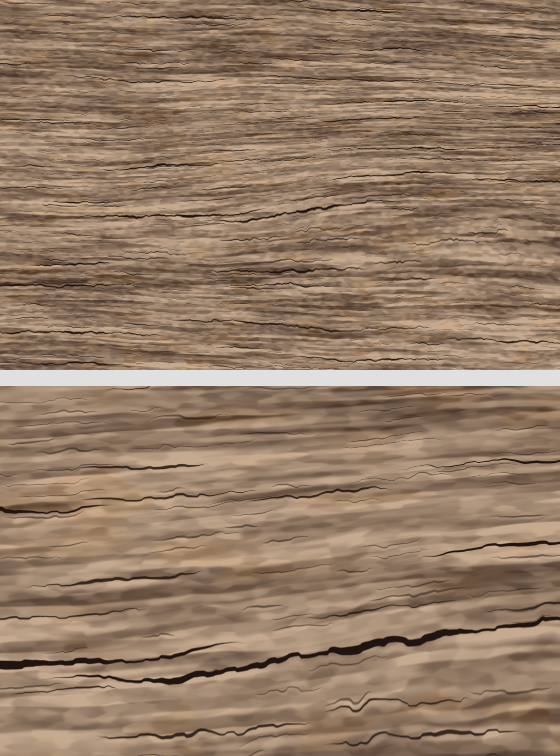
Top, the full canvas; bottom, a detail of the centre.
Give the GLSL for this texture, as a Shadertoy shader.

```glsl
#define DARK_WOOD vec3(0.345, 0.265, 0.21)
#define PALE_WOOD vec3(0.73, 0.625, 0.525)
#define CRACK_COLOR vec3(0.12, 0.08, 0.06)
#define OCHRE_TINT vec3(0.02, 0.0, -0.025)
#define BASE_TONE 0.56
#define BAND_AMOUNT 0.30
#define STREAK_AMOUNT 0.48
#define FIBRE_AMOUNT 0.85
#define SPECK_AMOUNT 0.42
#define CRACK_WIDTH 0.0040
#define SPLIT_WIDTH 0.0022
#define HAIR_WIDTH 0.0013

vec2 hash2(vec2 p) {
    vec3 a = fract(p.xyx * vec3(0.1031, 0.1030, 0.0973));
    a += dot(a, a.yzx + 33.33);
    return fract((a.xx + a.yz) * a.zy);
}

// Soft cellular noise: random cell tones blended by distance, centred on zero
float cellTone(vec2 p) {
    vec2 cell = floor(p);
    float total = 0.0, weight = 0.0;
    for (int j = -1; j <= 1; j++)
    for (int i = -1; i <= 1; i++) {
        vec2 id = cell + vec2(i, j);
        vec2 d = id + hash2(id) - p;
        float w = exp(-7.0 * dot(d, d));
        total += w * hash2(id + 71.7).x;
        weight += w;
    }
    return total / weight - 0.5;
}

// Height of the grain line: arched in the middle, falling towards the edges
float grainHeight(vec2 p) {
    float core = exp(-pow((p.y - 0.5) / 0.23, 2.0));
    float bend = mix(-0.035 * p.x, 0.06 * smoothstep(0.15, 1.2, p.x), core);
    bend += 0.005 * sin(5.0 * p.x + 4.0 * p.y) + 0.002 * sin(13.0 * p.x - 9.0 * p.y);
    return p.y - bend;
}

// Scattered tapering cracks: x is the dark gap, y the lit lower lip
vec2 cracks(vec2 q, vec2 size, float width, float chance, float jag, float seed) {
    vec2 cell = floor(q / size), result = vec2(0.0);
    float soft = 0.8 / iResolution.y;
    for (int j = -1; j <= 1; j++)
    for (int i = -1; i <= 1; i++) {
        vec2 id = cell + vec2(i, j);
        vec2 place = hash2(id + seed), shape = hash2(id + seed + 37.3);
        if (hash2(id + seed + 91.1).x > chance) continue;
        vec2 d = q - (id + 0.15 + 0.7 * place) * size;
        float phase = 6.283 * shape.y;
        d.y -= size.y * (0.05 * sin(9.0 * q.x + phase) + 0.02 * sin(31.0 * q.x + 3.0 * phase));
        d.y -= jag;
        float reach = size.x * mix(0.14, 0.48, shape.x);
        float taper = max(0.0, 1.0 - pow(d.x / reach, 2.0));
        float swell = 0.65 + 0.35 * sin(23.0 * q.x + phase) * sin(57.0 * q.x - phase);
        float gap = width * taper * mix(0.4, 1.0, shape.y) * swell;
        float fade = smoothstep(0.0, 0.3, taper);
        float dark = fade * smoothstep(soft, -soft, abs(d.y) - gap);
        float lip = fade * exp(-pow((d.y + gap + width) / width, 2.0));
        result = max(result, vec2(dark, lip));
    }
    return result;
}

void mainImage(out vec4 fragColor, in vec2 fragCoord) {
    vec2 p = fragCoord / iResolution.y;
    vec2 q = vec2(p.x, grainHeight(p));

    // Grain layers from broad bands to thin fibres and short specks
    float band = cellTone(q * vec2(1.0, 13.0) + 5.0);
    float streak = cellTone(q * vec2(3.2, 52.0) + 19.0);
    float ripple = cellTone(q * vec2(22.0, 20.0) + 101.0);
    vec2 g = q + vec2(0.0, 0.003 * streak + 0.003 * ripple);
    float fibre = cellTone(g * vec2(8.0, 150.0) + 43.0);
    float speck = cellTone(g * vec2(60.0, 190.0) + 83.0);
    float tone = BASE_TONE + 0.06 * cos(20.0 * (q.y - 0.42));
    tone += BAND_AMOUNT * band + STREAK_AMOUNT * streak;
    tone += FIBRE_AMOUNT * fibre + SPECK_AMOUNT * speck;

    // Long cracks, short splits and hairlines share a ragged path
    float jag = 0.006 * cellTone(q * vec2(35.0, 12.0) + 11.0);
    jag += 0.003 * cellTone(q * vec2(110.0, 30.0) + 29.0);
    vec2 large = cracks(q, vec2(0.65, 0.085), CRACK_WIDTH, 0.72, jag, 7.0);
    vec2 small = cracks(q, vec2(0.25, 0.031), SPLIT_WIDTH, 0.45, jag, 53.0);
    vec2 hair = cracks(q, vec2(0.10, 0.014), HAIR_WIDTH, 0.45, jag, 131.0);
    tone += 0.22 * max(large.y, max(0.8 * small.y, 0.6 * hair.y));

    vec3 color = mix(DARK_WOOD, PALE_WOOD, clamp(tone, -0.2, 1.12));
    color += OCHRE_TINT * smoothstep(0.1, 0.4, cellTone(q * vec2(16.0, 50.0) + 61.0));
    float gap = max(large.x, max(0.85 * small.x, 0.5 * hair.x));
    fragColor = vec4(mix(color, CRACK_COLOR, gap), 1.0);
}
```
